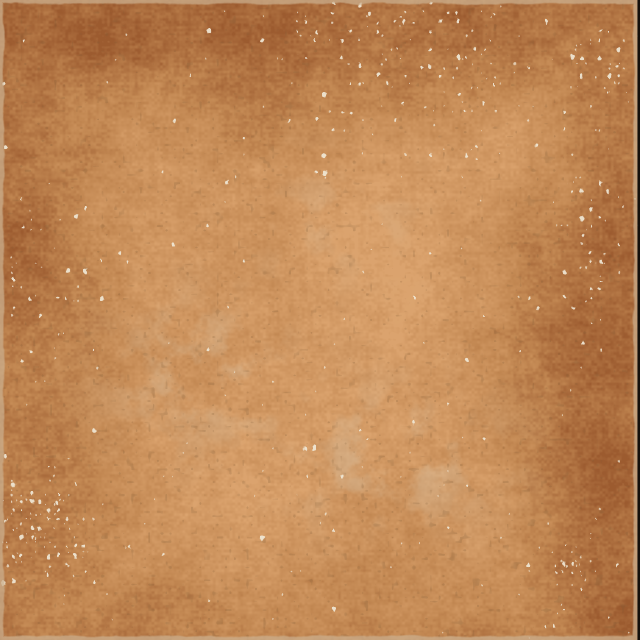
Reproduce this texture procedurally as a WebGL 2 fragment shader.

```glsl
#version 300 es
precision highp float;

// A worn terracotta tile: a warm ochre field that darkens to rust at the rim.
// Layered value noise gives blotches, brushing and grain; jittered cells give
// cream chips, gathered in soft clusters. A ragged pale lip frames the tile.

uniform vec2 u_resolution;
out vec4 fragColor;

const vec3 RUST  = vec3(0.61, 0.355, 0.185);
const vec3 OCHRE = vec3(0.76, 0.53, 0.32);
const vec3 HONEY = vec3(0.86, 0.64, 0.43);
const vec3 HAZE  = vec3(0.84, 0.72, 0.58);
const vec3 CREAM = vec3(0.94, 0.91, 0.84);
const vec3 PIT   = vec3(0.47, 0.34, 0.20);

float hash(vec2 p) {
    return fract(sin(dot(p, vec2(127.1, 311.7))) * 43758.5453);
}

float noise(vec2 p) {
    vec2 i = floor(p), f = fract(p);
    f = f * f * (3.0 - 2.0 * f);
    return mix(mix(hash(i), hash(i + vec2(1, 0)), f.x),
               mix(hash(i + vec2(0, 1)), hash(i + vec2(1, 1)), f.x), f.y);
}

float fbm(vec2 p) {
    float sum = 0.0, amp = 0.5;
    for (int i = 0; i < 5; i++) {
        sum += amp * noise(p);
        p = mat2(1.6, 1.2, -1.2, 1.6) * p + 17.3;
        amp *= 0.5;
    }
    return sum / 0.96875;
}

// Soft elliptical spot, 1 at its centre
float blob(vec2 p, vec2 centre, vec2 size) {
    vec2 d = (p - centre) / size;
    return exp(-dot(d, d));
}

// One jittered chip per cell, kept with the given probability
float chips(vec2 p, float cells, float density, float pixel) {
    vec2 q = p * cells + 0.25 * (vec2(noise(p * 260.0), noise(p * 260.0 + 40.0)) - 0.5);
    vec2 id = floor(q);
    vec2 centre = 0.35 + 0.3 * vec2(hash(id + 3.1), hash(id + 8.7));
    float size = hash(id + 5.3);
    float radius = mix(0.12, 0.31, size * size);
    vec2 d = (fract(q) - centre) * vec2(mix(1.0, 1.7, hash(id + 2.9)), 1.0);
    float soft = pixel * cells * 0.8;
    float shape = 1.0 - smoothstep(radius - soft, radius + soft, length(d));
    return shape * step(hash(id + 11.9), density);
}

// Where chips gather, as a probability
float chipDensity(vec2 p) {
    float d = 0.55 * blob(p, vec2(0.06, 0.17), vec2(0.08, 0.07));
    d += 0.55 * blob(p, vec2(0.90, 0.12), vec2(0.03, 0.035));
    d += 0.20 * blob(p, vec2(0.69, 0.88), vec2(0.14, 0.11));
    d += 0.28 * blob(p, vec2(0.94, 0.89), vec2(0.05, 0.05));
    d += 0.24 * blob(p, vec2(0.93, 0.61), vec2(0.04, 0.12));
    d += 0.16 * blob(p, vec2(0.05, 0.60), vec2(0.06, 0.10));
    d += 0.16 * blob(p, vec2(0.48, 0.96), vec2(0.08, 0.04));
    return d + 0.004;
}

// 0 in the rusty rim, 1 in the bright middle
float tileTone(vec2 p) {
    vec2 warped = p + 0.10 * (vec2(fbm(p * 4.0 + 5.0), fbm(p * 4.0 + 31.0)) - 0.5);
    float rim = min(min(warped.x, 1.0 - warped.x), min(warped.y + 0.08, 1.0 - warped.y));
    float tone = 0.24 + 0.56 * smoothstep(0.0, 0.30, rim);
    tone += 0.60 * (fbm(p * 5.0 + 2.0) - 0.5);
    tone += 0.14 * blob(p, vec2(0.46, 0.42), vec2(0.26, 0.24));
    tone -= 0.16 * blob(p, vec2(0.91, 0.24), vec2(0.09, 0.14));
    tone -= 0.14 * blob(p, vec2(0.94, 0.80), vec2(0.05, 0.20));
    tone -= 0.12 * blob(p, vec2(0.10, 0.93), vec2(0.15, 0.05));
    return tone;
}

void main() {
    vec2 p = gl_FragCoord.xy / u_resolution;
    float pixel = 1.0 / min(u_resolution.x, u_resolution.y);

    // Tone with mottling, cross brushing and fine grain
    float tone = tileTone(p);
    tone += 0.34 * (fbm(p * 42.0) - 0.5);
    tone += 0.10 * (noise(p * vec2(28.0, 260.0)) - 0.5);
    tone += 0.05 * (noise(p * vec2(260.0, 28.0) + 9.0) - 0.5);
    tone += 0.22 * (noise(p * 230.0) - 0.5);
    vec3 colour = mix(RUST, OCHRE, clamp(tone * 2.0, 0.0, 1.0));
    colour = mix(colour, HONEY, clamp(tone * 2.0 - 1.0, 0.0, 1.0));

    // Chalky haze and small dark pits
    float haze = blob(p, vec2(0.31, 0.42), vec2(0.13, 0.11))
               + blob(p, vec2(0.61, 0.28), vec2(0.16, 0.10))
               + 0.5 * blob(p, vec2(0.53, 0.66), vec2(0.14, 0.10));
    haze *= smoothstep(0.42, 0.75, fbm(p * 24.0 + 13.0));
    colour = mix(colour, HAZE, 0.65 * clamp(haze, 0.0, 1.0));
    float pits = smoothstep(0.78, 0.98, noise(p * 150.0 + 60.0));
    colour = mix(colour, PIT, 0.22 * pits);

    // Cream chips, coarse and fine
    float density = chipDensity(p);
    float chip = max(chips(p, 72.0, density, pixel), 0.8 * chips(p + 0.37, 135.0, density * 0.5, pixel));
    colour = mix(colour, CREAM, 0.92 * chip);

    // Ragged pale lip, then the dark joint on the right
    float side = min(min(p.x, 0.996 - p.x), min(p.y, 1.0 - p.y));
    float lip = 0.003 + 0.006 * fbm(p * 34.0 + 70.0);
    colour = mix(colour, HAZE * 0.95, 0.75 * (1.0 - smoothstep(lip - 0.002, lip + 0.002, side)));
    colour *= 1.0 - 0.9 * smoothstep(0.996 - pixel, 0.996 + pixel, p.x);

    fragColor = vec4(colour, 1.0);
}
```
